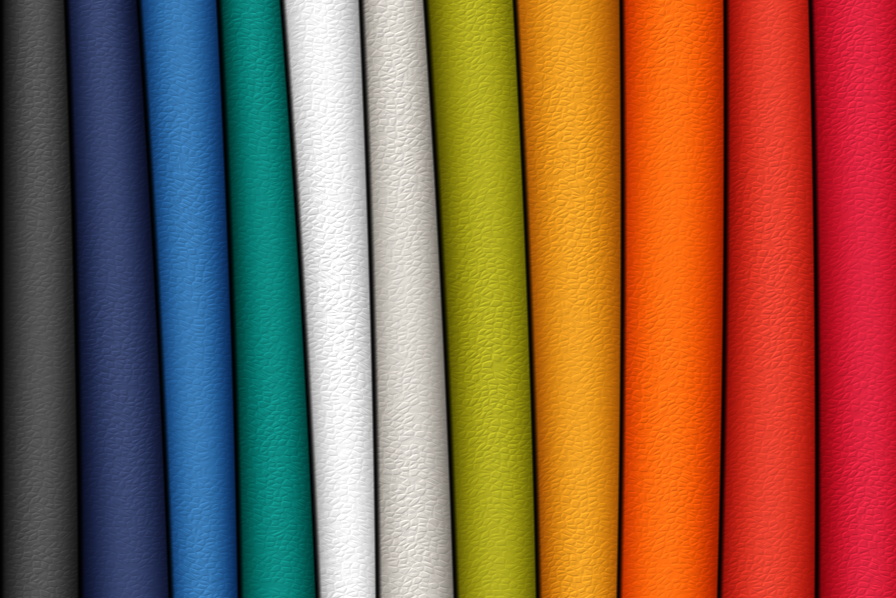
A Shadertoy shader for this texture:

```glsl
// Eleven rolled folds of grained leather side by side, from charcoal to crimson.

const int FOLDS = 11;
// Fold borders along the bottom and top edges, in canvas widths.
const float BOTTOM[12] = float[12](0.0, 0.089, 0.190, 0.267, 0.354, 0.421,
                                   0.508, 0.600, 0.690, 0.802, 0.911, 1.018);
const float TOP[12] = float[12](0.0, 0.073, 0.154, 0.243, 0.314, 0.402,
                                0.474, 0.574, 0.693, 0.809, 0.904, 1.022);
const vec3 DYE[11] = vec3[11](
    vec3(0.29, 0.29, 0.29),   // charcoal
    vec3(0.19, 0.24, 0.40),   // navy
    vec3(0.19, 0.44, 0.67),   // blue
    vec3(0.02, 0.50, 0.47),   // teal
    vec3(0.94, 0.94, 0.94),   // white
    vec3(0.83, 0.81, 0.78),   // greige
    vec3(0.66, 0.64, 0.10),   // olive
    vec3(0.90, 0.59, 0.11),   // amber
    vec3(0.98, 0.40, 0.04),   // orange
    vec3(0.87, 0.22, 0.15),   // red
    vec3(0.83, 0.11, 0.21));  // crimson

const float BOW = 0.003;            // sideways bulge of the borders at mid height
const float CREASE_LEFT = 0.0065;   // shadow cast on a fold by its left neighbour
const float CREASE_RIGHT = 0.0035;  // thin dark line where a fold turns away
const float CREASE_DARK = 0.07;     // brightness left inside a crease
const float EDGE_SATURATION = 0.75; // deepening of the dye on the turned sides
const float EDGE_SHADE = 0.33;      // darkening of the turned sides
const float SHEEN = 0.035;
const vec2 GRAIN_CELLS = vec2(105.0, 165.0); // pebbles per canvas width
const float GRAIN_STEP = 0.0015;    // offset used to light the relief
const float GRAIN_TINT = 0.23;
const float GRAIN_GLOSS = 0.03;

vec2 hash2(vec2 p) {
    vec3 q = fract(p.xyx * vec3(0.1031, 0.1030, 0.0973));
    q += dot(q, q.yzx + 33.33);
    return fract((q.xx + q.yz) * q.zy);
}

// Cellular relief: raised pebbles separated by wrinkles.
float pebbles(vec2 p) {
    vec2 cell = floor(p), local = fract(p);
    float nearest = 8.0, second = 8.0;
    for (int y = -1; y <= 1; y++)
    for (int x = -1; x <= 1; x++) {
        vec2 o = vec2(x, y);
        float d = length(o + hash2(cell + o) - local);
        second = min(second, max(nearest, d));
        nearest = min(nearest, d);
    }
    return smoothstep(0.0, 0.55, second - nearest);
}

// Pebbles bent by layered sines, plus a broader layer of wrinkles.
float leather(vec2 p, float seed) {
    p += 0.004 * sin(p.yx * vec2(47.0, 39.0) + seed * 2.3);
    p += 0.002 * sin(p.yx * vec2(131.0, 113.0) + seed * 4.1);
    vec2 q = p * GRAIN_CELLS + seed * 17.0;
    return 0.65 * pebbles(q) + 0.35 * pebbles(q * 0.53 + 9.0);
}

float border(int i, float y) {
    return mix(BOTTOM[i], TOP[i], y) + BOW * 4.0 * y * (1.0 - y) * step(0.5, float(i));
}

void mainImage(out vec4 fragColor, in vec2 fragCoord) {
    vec2 uv = fragCoord / iResolution.xy;
    vec2 p = fragCoord / iResolution.x;

    // Find the fold under this point.
    int fold = 0;
    for (int i = 1; i < FOLDS; i++)
        if (uv.x > border(i, uv.y)) fold = i;
    float left = border(fold, uv.y), right = border(fold + 1, uv.y);
    float across = (uv.x - left) / (right - left);
    float seed = float(fold);

    // Round cross-section: the dye deepens where the surface turns away.
    float side = 2.0 * across - 1.0 - 0.08 * sin(seed * 2.1 + uv.y * 2.0);
    float turn = pow(min(abs(side), 1.0), 2.6);
    vec3 color = pow(DYE[fold], vec3(1.0 + EDGE_SATURATION * turn));
    color *= 1.0 - EDGE_SHADE * turn;
    color += SHEEN * exp(-6.0 * side * side);

    // Relief lit from the upper left, with uneven strength along each fold.
    vec2 toLight = GRAIN_STEP * vec2(-0.6, 0.8);
    float slope = leather(p, seed) - leather(p + toLight, seed);
    float strength = 0.8 + 0.2 * sin(p.y * 13.0 + seed * 3.7 + 2.0 * across);
    slope *= strength * (1.0 - 0.5 * turn);
    color *= 1.0 + GRAIN_TINT * slope;
    color += GRAIN_GLOSS * max(slope, 0.0);

    // Dark creases between folds.
    float crease = smoothstep(0.0, CREASE_LEFT, uv.x - left)
                 * smoothstep(0.0, CREASE_RIGHT, right - uv.x);
    color *= mix(CREASE_DARK, 1.0, crease);

    fragColor = vec4(clamp(color, 0.0, 1.0), 1.0);
}
```
